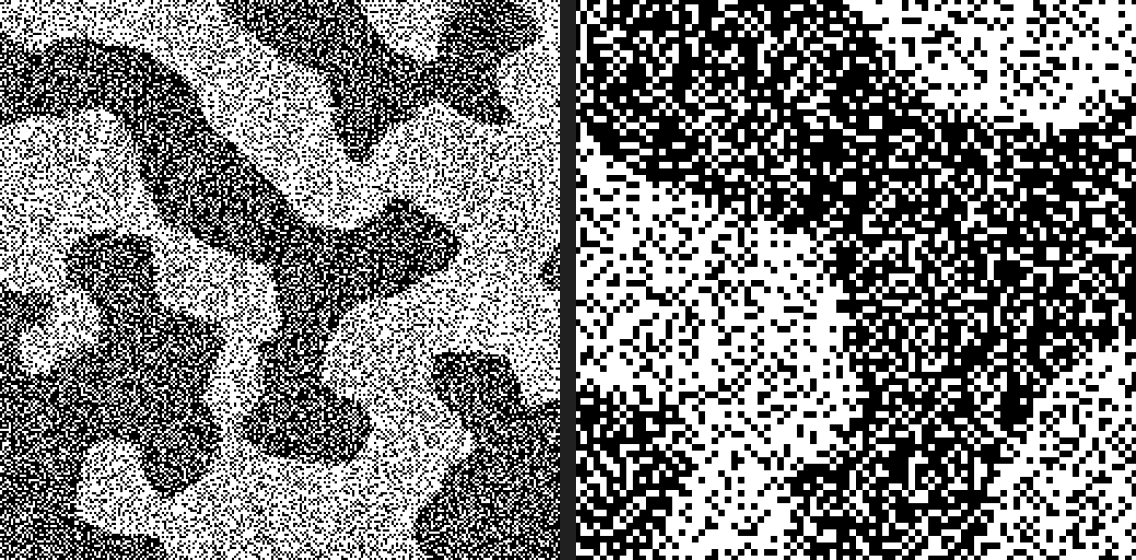
Left, the full canvas; right, a detail of the centre.
A WebGL 2 fragment shader for this texture:

```glsl
#version 300 es
precision highp float;
// Black and white grain gathered into soft-edged, irregular light and dark patches.
// Gradient noise picks the patches and sets a local tone, stronger near their rims;
// each square grain compares that tone with a high-passed random value.

uniform vec2 u_resolution;
out vec4 fragColor;

const float GRAINS = 256.0;       // grains across the canvas
const float PATCH_SCALE = 4.6;    // noise lattice cells across the canvas
const float DARK_TONE = 0.37;     // white share inside dark patches
const float LIGHT_TONE = 0.67;    // white share inside light patches
const float RIM_BOOST = 0.10;     // extra contrast along patch borders
const float GRAIN_SPREAD = 0.70;  // how strongly neighbouring grains repel

float hash(vec2 p) {
    return fract(sin(dot(p, vec2(127.1, 311.7))) * 43758.5453);
}

vec2 latticeGradient(vec2 cell) {
    float angle = 6.28318 * hash(cell + 17.0);
    return vec2(cos(angle), sin(angle));
}

float gradientNoise(vec2 p) {
    vec2 i = floor(p);
    vec2 f = p - i;
    vec2 w = f * f * f * (f * (f * 6.0 - 15.0) + 10.0);
    vec2 e = vec2(1.0, 0.0);
    float a = dot(latticeGradient(i), f);
    float b = dot(latticeGradient(i + e.xy), f - e.xy);
    float c = dot(latticeGradient(i + e.yx), f - e.yx);
    float d = dot(latticeGradient(i + e.xx), f - e.xx);
    return mix(mix(a, b, w.x), mix(c, d, w.x), w.y);
}

// Positive in light patches, negative in dark ones
float patchField(vec2 uv) {
    vec2 p = uv * PATCH_SCALE;
    return gradientNoise(p + 3.3) + 0.3 * gradientNoise(p * 2.1 + 41.7);
}

// Share of white grains for a field value
float patchTone(float field) {
    float side = smoothstep(-0.03, 0.03, field);
    float rim = RIM_BOOST * exp(-7.0 * abs(field));
    return mix(DARK_TONE - rim, LIGHT_TONE + rim, side);
}

// Random value with part of its four neighbours removed
float grainThreshold(vec2 cell) {
    vec2 e = vec2(1.0, 0.0);
    float around = hash(cell + e.xy) + hash(cell - e.xy)
                 + hash(cell + e.yx) + hash(cell - e.yx);
    return hash(cell) + GRAIN_SPREAD * (0.5 - 0.25 * around);
}

float grain(vec2 cell) {
    float tone = patchTone(patchField((cell + 0.5) / GRAINS));
    return step(grainThreshold(cell), tone);
}

void main() {
    float side = min(u_resolution.x, u_resolution.y);
    vec2 p = gl_FragCoord.xy / side * GRAINS;

    // Blend grains over one pixel at their shared borders
    vec2 corner = floor(p + 0.5);
    vec2 t = clamp((p - corner) * side / GRAINS + 0.5, 0.0, 1.0);
    float below = mix(grain(corner - 1.0), grain(corner - vec2(0.0, 1.0)), t.x);
    float above = mix(grain(corner - vec2(1.0, 0.0)), grain(corner), t.x);

    fragColor = vec4(vec3(mix(below, above, t.y)), 1.0);
}
```
